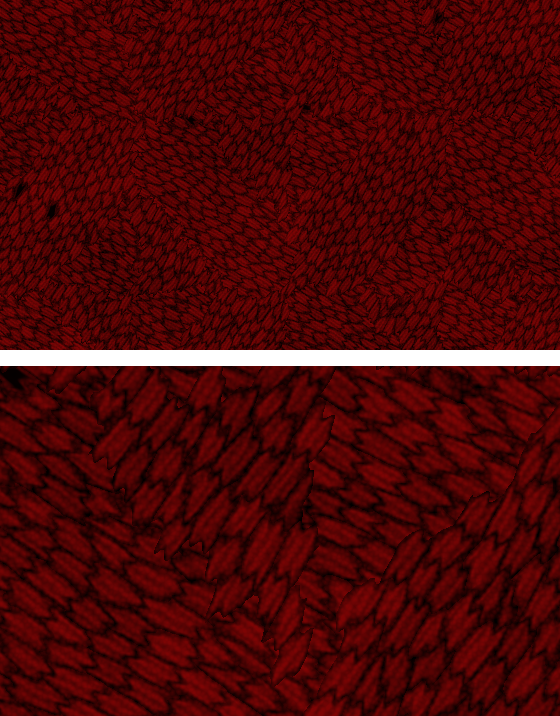
Top, the full canvas; bottom, a detail of the centre.
Give the GLSL for this texture, as a Shadertoy shader.

```glsl
const vec2 BLOCK = vec2(0.444, 0.5);          // one block of the weave
const vec2 BLOCK_ORIGIN = vec2(0.385, 0.167);
const float BAND_WIDTH = 0.8;                 // diagonal band inside a block
const vec2 SCALE_SIZE = vec2(0.046, 0.025);   // length and width of a scale
const float RISING_ANGLE = 1.02;
const float FALLING_ANGLE = -0.52;
const float JITTER = 0.75;
const float STRANDS = 2.6;                    // strands across one scale
const float SPECKLE_FREQ = 190.0;
const float HOLE_SHARE = 0.005;
const float GAP_RED = 0.115;
const float BODY_RED = 0.205;
const float STRAND_RED = 0.10;
const float TONE_RED = 0.08;
const float SPECKLE_RED = 0.15;
const vec3 TINT = vec3(1.0, 0.035, 0.035);
const float TAU = 6.28318;

struct Scale {
    vec2 center;  // on the canvas
    vec2 local;   // from the center, in scale sizes
    vec2 rnd;
    float gap;    // distance to the outline
};

vec2 hash2(vec2 p) {
    vec3 a = fract(p.xyx * vec3(0.1031, 0.1030, 0.0973));
    a += dot(a, a.yzx + 33.33);
    return fract((a.xx + a.yz) * a.zy);
}

// Boxy distance that gives blunt, brick-like cells
float boxyLength(vec2 v) {
    vec2 s = v * v;
    return sqrt(sqrt(dot(s, s)));
}

// Staggered cellular pattern stretched along one direction
Scale findScale(vec2 p, float angle, float seed) {
    vec2 along = vec2(cos(angle), sin(angle));
    vec2 across = vec2(-along.y, along.x);
    vec2 q = vec2(dot(p, along), dot(p, across)) / SCALE_SIZE;
    q.x += 0.10 * sin(q.y * TAU * 1.7 + 2.0 * sin(q.x * 0.9));
    q.y += 0.12 * sin(q.x * 1.3 + 1.7 * sin(q.y * 0.4));

    vec2 cell = floor(q);
    float nearest = 9.0, second = 9.0;
    vec2 site = q, rnd = vec2(0.0);
    for (int j = -1; j <= 1; j++)
    for (int i = -2; i <= 1; i++) {
        vec2 id = cell + vec2(i, j);
        vec2 h = hash2(id + seed);
        vec2 s = id + 0.5 + JITTER * (h - 0.5);
        s.x += 0.5 * mod(id.y, 2.0);
        float d = boxyLength(q - s);
        if (d < nearest) {
            second = nearest;
            nearest = d;
            site = s;
            rnd = hash2(id + seed + 71.0);
        } else {
            second = min(second, d);
        }
    }
    vec2 c = site * SCALE_SIZE;
    return Scale(along * c.x + across * c.y, q - site, rnd, second - nearest);
}

// True where the weave runs upward to the right
bool isRising(vec2 p) {
    p += 0.012 * sin(p.yx * 17.0 + vec2(0.0, 2.0));
    vec2 g = (p - BLOCK_ORIGIN) / BLOCK;
    vec2 id = floor(g);
    vec2 q = 2.0 * fract(g) - 1.0;
    float slope = 2.0 * mod(id.x + id.y, 2.0) - 1.0;
    bool inBand = abs(q.x - slope * q.y) < BAND_WIDTH;
    return inBand == (slope > 0.0);
}

// Fine cellular grain, dark between its beads
float speckle(vec2 p) {
    vec2 cell = floor(p);
    float d = 1.0;
    for (int j = -1; j <= 1; j++)
    for (int i = -1; i <= 1; i++) {
        vec2 id = cell + vec2(i, j);
        d = min(d, length(id + hash2(id + 400.0) - p));
    }
    return 0.45 - d;
}

void mainImage(out vec4 fragColor, in vec2 fragCoord) {
    vec2 p = fragCoord / iResolution.y;

    // Whole scales belong to one direction, so block borders are ragged
    Scale s = findScale(p, RISING_ANGLE, 13.0);
    if (!isRising(s.center)) s = findScale(p, FALLING_ANGLE, 230.0);

    // Body, strands and tone of the scale
    float body = smoothstep(0.0, 0.36, s.gap);
    float strand = 0.5 + 0.5 * cos(TAU * (STRANDS * s.local.y + s.rnd.x)
                 + 0.8 * sin(s.local.x * 5.0));
    float red = GAP_RED + BODY_RED * body;
    red += STRAND_RED * strand * mix(0.5, 1.0, body);
    red += TONE_RED * (s.rnd.y - 0.5) + 0.04 * s.local.y;
    red += 0.012 * (sin(p.x * 9.0 + 2.0 * sin(p.y * 7.0)) + sin(p.y * 13.0 + p.x * 5.0));

    // Grain, strongest along the outlines
    red += SPECKLE_RED * speckle(p * SPECKLE_FREQ) * mix(1.3, 0.8, body);

    // A few missing scales
    float hole = step(s.rnd.x, HOLE_SHARE) * smoothstep(0.05, 0.45, s.gap);
    red *= 1.0 - 0.95 * hole;

    fragColor = vec4(clamp(red, 0.0, 0.49) * TINT, 1.0);
}
```
